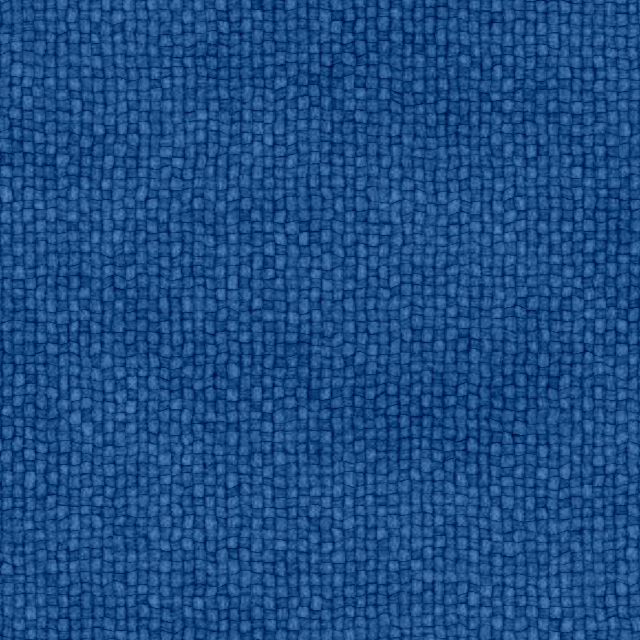
This texture is drawn by a Shadertoy shader. Its source:

```glsl
// Blue plain-weave cloth: 56 by 58 threads with tall upright floats and fibre grain.

float hash(vec2 p) {
    return fract(sin(dot(p, vec2(127.1, 311.7))) * 43758.5453);
}

float noise(vec2 p) {
    vec2 i = floor(p), f = fract(p);
    f = f * f * (3.0 - 2.0 * f);
    return mix(mix(hash(i), hash(i + vec2(1, 0)), f.x),
               mix(hash(i + vec2(0, 1)), hash(i + vec2(1, 1)), f.x), f.y);
}

// Alternates between 1 and -1 from one thread to the next
float alternate(float index) {
    return 1.0 - 2.0 * mod(index, 2.0);
}

void mainImage(out vec4 fragColor, in vec2 fragCoord) {
    vec2 uv = fragCoord / iResolution.xy;

    // Thread grid: upright threads run straight, cross threads waver more
    vec2 p = uv * vec2(56.0, 58.0);
    p += vec2(0.4, 0.7) * (vec2(noise(uv * 6.0), noise(uv * 6.0 + 31.0)) - 0.5);
    p += vec2(0.3, 0.55) * (vec2(noise(p * 0.8 + 57.0), noise(p * 0.8 + 83.0)) - 0.5);
    vec2 cell = floor(p), q = fract(p) - 0.5;

    // Heights of the round threads as they pass over and under each other
    float warp = 0.64 - 2.4 * q.x * q.x + 0.5 * alternate(cell.x) * sin(3.14159 * p.y);
    float weft = 0.48 - 2.0 * q.y * q.y - 0.5 * alternate(cell.y) * sin(3.14159 * p.x);
    float warpOnTop = smoothstep(-0.2, 0.2, warp - weft);

    // Relief, with warp floats brighter than the sunken weft
    float shade = 0.16 * (max(warp, weft) - 0.68);
    shade += 0.04 * (warpOnTop - 0.5);

    // Dark creases, deepest along the ends of the warp floats
    float crease = 1.0 - smoothstep(0.0, 0.4, abs(warp - weft));
    float ends = smoothstep(0.15, 0.4, abs(q.y)) * (1.0 - smoothstep(0.25, 0.48, abs(q.x)));
    shade -= 0.15 * crease * ends * noise(p * 0.9 + 11.0);

    // Shadowed gaps between the upright threads, open to varying degrees
    float gap = smoothstep(0.22, 0.5, abs(q.x));
    shade -= 0.065 * gap * (0.4 + noise(p * vec2(1.0, 0.7) + 71.0));

    // Uneven dye along each thread and from one crossing to the next
    float warpDye = noise(vec2(cell.x * 7.0, p.y * 0.3));
    float weftDye = noise(vec2(p.x * 0.3, cell.y * 7.0 + 400.0));
    shade += 0.06 * (mix(weftDye, warpDye, warpOnTop) - 0.5);
    shade += 0.03 * (hash(cell + 19.0) - 0.5);

    // Fibres running along the upper thread, fine grain and broad mottling
    float fibres = mix(noise(p * vec2(1.5, 6.0)), noise(p * vec2(6.0, 1.5)), warpOnTop);
    shade += 0.10 * (fibres - 0.5);
    shade += 0.14 * (noise(uv * 290.0) - 0.5);
    shade += 0.045 * (noise(uv * vec2(5.0, 9.0) + 5.0) - 0.5);

    vec3 dye = vec3(0.122, 0.315, 0.535);
    fragColor = vec4(clamp(dye + shade, 0.0, 1.0), 1.0);
}
```
